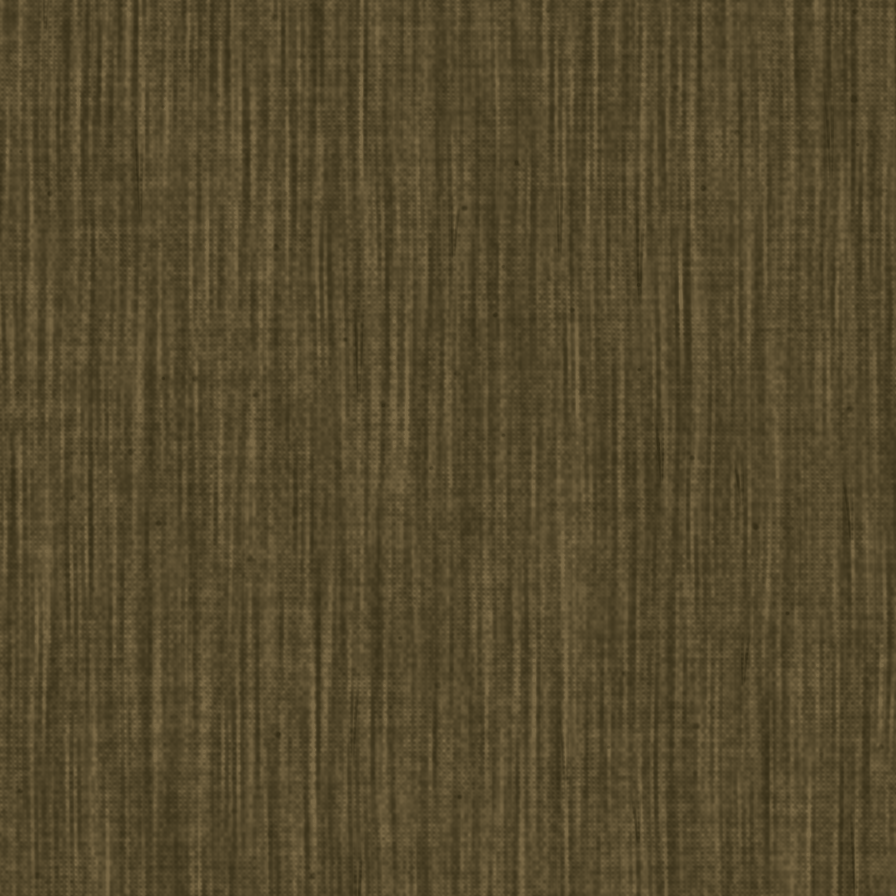
Give the GLSL for this texture, as a WebGL 1 fragment shader.

```glsl
precision highp float;
// Brown-olive fabric with a streaky, wood-like vertical grain.
// Staggered columns of noise make the streaks; a fine weave, faint cross
// threads, tapered splinters and dark specks are laid over them.

uniform vec2 u_resolution;

const vec3 SHADOW = vec3(0.250, 0.214, 0.118);
const vec3 LIGHT = vec3(0.450, 0.386, 0.254);
const float MEAN_TONE = 0.425;
const float HIGHLIGHT_SKEW = 0.35;

// Cells per canvas: across and along the grain
const vec2 BROAD_CELLS = vec2(26.0, 5.0);
const vec2 MEDIUM_CELLS = vec2(84.0, 5.0);
const vec2 FINE_CELLS = vec2(146.0, 6.0);
const vec2 HAIR_CELLS = vec2(225.0, 9.0);
const vec2 CROSS_CELLS = vec2(9.0, 160.0);
const vec2 GRAIN_CELLS = vec2(250.0, 190.0);
const vec2 SPLINTER_CELLS = vec2(9.0, 5.0);
const float SPECK_CELLS = 15.0;

const float BROAD_GAIN = 0.10;
const float MEDIUM_GAIN = 0.21;
const float FINE_GAIN = 0.54;
const float HAIR_GAIN = 0.60;
const float CROSS_GAIN = 0.20;
const float GRAIN_GAIN = 0.46;
const float SIDE_CONTRAST = 0.4;

const float THREADS = 180.0;
const float WEAVE_GAIN = 0.12;
const float SPLINTER_WIDTH = 0.008;
const float SPLINTER_SHARE = 0.35;
const float SPECK_RADIUS = 0.0036;
const float SPECK_SHARE = 0.22;
const float TAU = 6.2831853;

float hash(vec2 p) {
  return fract(sin(dot(p, vec2(127.1, 311.7))) * 43758.5453);
}

// Smooth value noise, centred on zero
float noise(vec2 p) {
  vec2 i = floor(p);
  vec2 f = smoothstep(0.0, 1.0, fract(p));
  float low = mix(hash(i), hash(i + vec2(1.0, 0.0)), f.x);
  float high = mix(hash(i + vec2(0.0, 1.0)), hash(i + 1.0), f.x);
  return mix(low, high, f.y) - 0.5;
}

// One column of noise, shifted along its length by a random amount
float columnNoise(float column, float y, float seed) {
  y += 20.0 * hash(vec2(column, seed));
  float row = floor(y);
  float a = hash(vec2(column + seed, row));
  float b = hash(vec2(column + seed, row + 1.0));
  return mix(a, b, smoothstep(0.0, 1.0, y - row)) - 0.5;
}

// Staggered columns blended sideways; each is set off against its neighbour
float streaks(vec2 uv, vec2 cells, float seed) {
  vec2 p = uv * cells;
  float column = floor(p.x);
  float blend = smoothstep(0.1, 0.9, p.x - column);
  float a = columnNoise(column, p.y, seed);
  float b = columnNoise(column + 1.0, p.y, seed);
  float c = columnNoise(column + 2.0, p.y, seed);
  return mix(a - SIDE_CONTRAST * b, b - SIDE_CONTRAST * c, blend);
}

// Light slivers narrowing to a point, with a dark rim
float splinters(vec2 uv) {
  vec2 p = uv * SPLINTER_CELLS;
  p.y += 7.0 * hash(vec2(floor(p.x), 3.0));
  vec2 id = floor(p);
  vec2 local = (fract(p) - vec2(0.3 + 0.4 * hash(id + 11.0), 0.1)) / SPLINTER_CELLS;
  float span = mix(0.06, 0.15, hash(id + 23.0));
  float along = local.y / span;
  float lean = (hash(id + 37.0) - 0.5) * 0.014;
  float side = abs(local.x - lean * along * along);
  float halfWidth = SPLINTER_WIDTH * 0.6 * clamp(along, 0.0, 1.0);
  float rim = 1.0 - smoothstep(0.0005, 0.0028, abs(side - halfWidth));
  float body = 1.0 - smoothstep(halfWidth - 0.002, halfWidth + 0.001, side);
  float ends = smoothstep(0.0, 0.12, along) * (1.0 - smoothstep(0.45, 1.0, along));
  float present = step(hash(id + 51.0), SPLINTER_SHARE);
  return present * ends * (0.18 * body - 0.32 * rim);
}

// Sparse round dark flecks
float specks(vec2 uv) {
  vec2 p = uv * SPECK_CELLS;
  vec2 id = floor(p);
  vec2 centre = 0.15 + 0.7 * vec2(hash(id + 61.0), hash(id + 73.0));
  float radius = SPECK_RADIUS * mix(0.6, 1.3, hash(id + 87.0));
  float d = length(fract(p) - centre) / SPECK_CELLS;
  float present = step(hash(id + 97.0), SPECK_SHARE);
  return present * (1.0 - smoothstep(radius * 0.3, radius * 1.3, d));
}

void main() {
  vec2 uv = gl_FragCoord.xy / min(u_resolution.x, u_resolution.y);

  // Slight sideways wander of the grain
  vec2 bent = uv + vec2(0.004 * noise(uv * vec2(14.0, 7.0)), 0.0);

  float relief = BROAD_GAIN * streaks(bent, BROAD_CELLS, 5.0);
  relief += MEDIUM_GAIN * streaks(bent, MEDIUM_CELLS, 17.0);
  relief += FINE_GAIN * streaks(bent, FINE_CELLS, 29.0);
  relief += HAIR_GAIN * streaks(bent, HAIR_CELLS, 43.0);

  // Woven threads, stronger in some patches than in others
  vec2 thread = sin(TAU * THREADS * (uv + 0.003 * noise(uv * 40.0)));
  float patches = 0.9 + 1.4 * noise(uv * vec2(50.0, 30.0) + 40.0);
  relief += WEAVE_GAIN * patches * (0.6 * thread.x * thread.y + 0.5 * thread.y);
  relief += CROSS_GAIN * noise(uv * CROSS_CELLS);
  relief += GRAIN_GAIN * noise(uv * GRAIN_CELLS + 9.0);

  // Lift the highlights and soften the shadows; the average stays put
  // because the streak contrast is subtracted around zero
  float tone = MEAN_TONE + relief + HIGHLIGHT_SKEW * (relief * relief - 0.04);
  tone += splinters(bent) - 0.4 * specks(uv);

  gl_FragColor = vec4(mix(SHADOW, LIGHT, clamp(tone, -0.2, 1.15)), 1.0);
}
```
